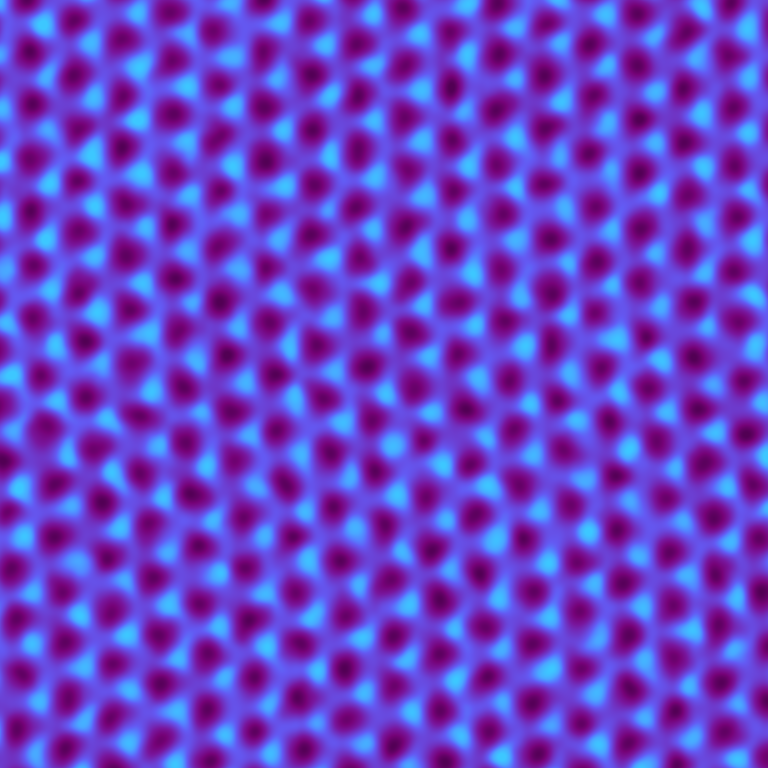
This pattern is drawn by a WebGL 2 fragment shader. Its source:

```glsl
#version 300 es
precision highp float;
// Scanned atomic lattice: drifting hexagonal rows of bright and dark soft spots.

#define COLUMN_STEP 0.061     // distance between columns
#define ROW_STEP 0.0701       // distance between spots in a column
#define ROW_SLANT 0.0284      // drop from one column to the next
#define ANCHOR vec2(0.484, 0.0182)
#define SITE_PHASE -0.68      // balance of bright, middle and dark sites
#define WAVE_WEIGHTS vec3(1.1, 0.95, 0.95)
#define JITTER 0.0045         // wobble of the spot positions
#define GRAIN 0.42            // unevenness of the spot heights

const float TAU = 6.2831853;

uniform vec2 u_resolution;
out vec4 fragColor;

float hash(vec2 cell) {
    vec3 q = fract(vec3(cell.xyx) * 0.1031);
    q += dot(q, q.yzx + 33.33);
    return fract((q.x + q.y) * q.z);
}

// Smooth value noise in -1..1
float noise(vec2 p) {
    vec2 i = floor(p), f = p - i;
    f = f * f * f * (f * (f * 6.0 - 15.0) + 10.0);
    float low = mix(hash(i), hash(i + vec2(1, 0)), f.x);
    float high = mix(hash(i + vec2(0, 1)), hash(i + vec2(1, 1)), f.x);
    return 2.0 * mix(low, high, f.y) - 1.0;
}

// Sideways creep of the scan, measured from the top edge
float scanDrift(float depth) {
    return 0.018 * depth + 0.033 * smoothstep(0.33, 0.85, depth);
}

// Sum of three plane waves whose peaks sit on a hexagonal lattice
float latticeHeight(vec2 p) {
    float u = (p.x - ANCHOR.x - scanDrift(p.y)) / COLUMN_STEP;
    float v = (p.y - ANCHOR.y - ROW_SLANT * u) / ROW_STEP;
    vec3 waves = cos(TAU * vec3(u, v, -u - v) + SITE_PHASE);
    return dot(waves, WAVE_WEIGHTS);
}

// Height to colour; each stop holds rgb and its height
vec3 palette(float height) {
    const vec4 stops[8] = vec4[8](
        vec4(0.32, 0.00, 0.33, -3.2),
        vec4(0.46, 0.01, 0.47, -2.1),
        vec4(0.47, 0.09, 0.62, -1.0),
        vec4(0.43, 0.22, 0.79, 0.0),
        vec4(0.39, 0.35, 0.95, 0.85),
        vec4(0.33, 0.51, 1.00, 1.4),
        vec4(0.29, 0.65, 1.00, 1.9),
        vec4(0.24, 0.78, 1.00, 2.6));
    vec3 color = stops[0].rgb;
    for (int i = 1; i < 8; i++) {
        float t = (height - stops[i - 1].w) / (stops[i].w - stops[i - 1].w);
        color = mix(color, stops[i].rgb, clamp(t, 0.0, 1.0));
    }
    return color;
}

void main() {
    vec2 p = gl_FragCoord.xy / u_resolution;
    p.y = 1.0 - p.y;

    // Uneven spot positions
    vec2 wobble = vec2(noise(p * 24.0 + 7.3), noise(p * 24.0 + 51.7));
    float height = latticeHeight(p + JITTER * wobble);

    // Uneven spot heights, coarse then fine
    height += GRAIN * noise(p * vec2(29.0, 25.0) + 93.1);
    height += 0.6 * GRAIN * noise(p * vec2(58.0, 52.0) + 141.9);

    fragColor = vec4(palette(height), 1.0);
}
```
